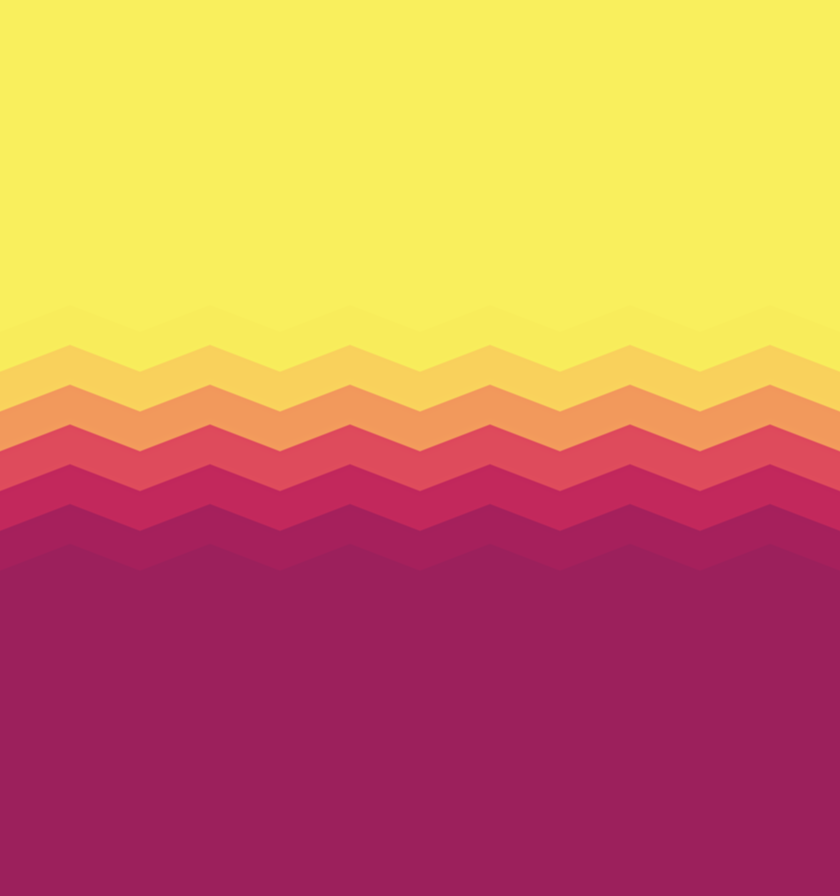
Give the GLSL for this background, as a Shadertoy shader.

```glsl
// Flat stacked zigzag bands stepping from sunny yellow down to deep magenta.

const int EDGE_COUNT = 7;
const float ZIGZAG_REPEATS = 6.0;
const float ZIGZAG_HEIGHT = 0.0300;
const float TOP_PEAK = 0.6595;
const float BAND_STEP = 0.0444;
const float HALO_WIDTH = 0.0026;
const float HALO_STRENGTH = 0.12;

// Band colours from top to bottom
const vec3 BAND_COLORS[8] = vec3[8](
    vec3(0.976, 0.937, 0.363),
    vec3(0.973, 0.925, 0.357),
    vec3(0.976, 0.820, 0.360),
    vec3(0.950, 0.600, 0.360),
    vec3(0.871, 0.294, 0.361),
    vec3(0.760, 0.157, 0.361),
    vec3(0.650, 0.127, 0.360),
    vec3(0.612, 0.125, 0.360)
);

// Triangle wave: 0 at cell borders, 1 at cell centres
float triangleWave(float x) {
    return 1.0 - abs(2.0 * fract(x) - 1.0);
}

// Height of a zigzag line whose crests touch the given peak
float zigzag(float x, float peak) {
    return peak - ZIGZAG_HEIGHT * (1.0 - triangleWave(x * ZIGZAG_REPEATS));
}

// Colour change across one edge, with a thin contrast halo on both sides
vec3 edgeChange(vec3 upper, vec3 lower, float depth, float softness) {
    float coverage = smoothstep(-softness, softness, depth);
    float side = 2.0 * coverage - 1.0;
    float halo = HALO_STRENGTH * side * exp(-abs(depth) / HALO_WIDTH);
    return (lower - upper) * (coverage + halo);
}

void mainImage(out vec4 fragColor, in vec2 fragCoord) {
    vec2 uv = fragCoord / iResolution.xy;
    float softness = max(0.0016, 0.8 / iResolution.y);

    // Accumulate the colour steps from the top band downwards
    vec3 color = BAND_COLORS[0];
    for (int i = 0; i < EDGE_COUNT; i++) {
        float peak = TOP_PEAK - float(i) * BAND_STEP;
        float depth = zigzag(uv.x, peak) - uv.y;
        color += edgeChange(BAND_COLORS[i], BAND_COLORS[i + 1], depth, softness);
    }

    fragColor = vec4(clamp(color, 0.0, 1.0), 1.0);
}
```
